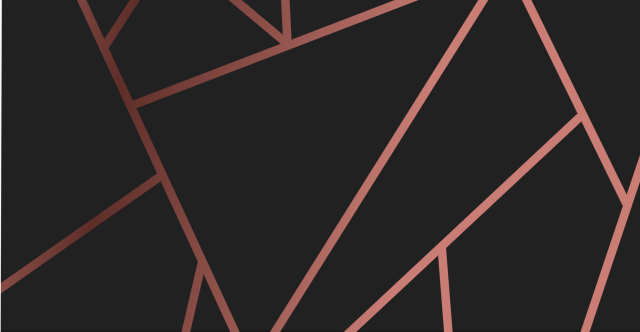
This background is drawn by a Shadertoy shader. Its source:

```glsl
// Rose-gold strips crossing a charcoal panel, split into irregular facets.
// Each strip is the distance to a ray that runs from a joint off the canvas;
// one slanted gradient, darkest along a fold at the left, tints them all.

const float ASPECT = 1.92;
const float HALF_WIDTH = 0.0128;

const vec3 CHARCOAL = vec3(0.135, 0.128, 0.131);
const vec3 DARK_COPPER = vec3(0.37, 0.18, 0.16);
const vec3 ROSE_GOLD = vec3(0.79, 0.49, 0.455);

// Distance from p to the ray that starts at origin and passes through target
float rayDistance(vec2 p, vec2 origin, vec2 target) {
    vec2 dir = normalize(target - origin);
    vec2 rel = p - origin;
    return length(rel - dir * max(dot(rel, dir), 0.0));
}

// Soft coverage of the region where d is negative
float coverage(float d, float pixel) {
    return 1.0 - smoothstep(-0.7 * pixel, 0.7 * pixel, d);
}

// Distance to the nearest strip centre line
float stripDistance(vec2 p) {
    // Long strips that cross the canvas
    float d = rayDistance(p, vec2(0.199, 1.1), vec2(0.705, 0.0));
    d = min(d, rayDistance(p, vec2(1.5125, 1.1), vec2(0.825, 0.0)));
    d = min(d, rayDistance(p, vec2(1.9625, 0.62), vec2(1.755, 0.0)));

    // Branches of the left strip
    d = min(d, rayDistance(p, vec2(0.3125, 0.8575), vec2(0.405, 1.0)));
    d = min(d, rayDistance(p, vec2(0.4, 0.684), vec2(1.22, 1.0)));
    d = min(d, rayDistance(p, vec2(0.4825, 0.47), vec2(0.0, 0.13)));
    d = min(d, rayDistance(p, vec2(0.605, 0.205), vec2(0.5575, 0.0)));

    // Pair rising from the upper joint
    vec2 upperJoint = vec2(0.8625, 0.8675);
    d = min(d, rayDistance(p, upperJoint, vec2(0.705, 1.0)));
    d = min(d, rayDistance(p, upperJoint, vec2(0.856, 1.0)));

    // Branches on the right
    d = min(d, rayDistance(p, vec2(1.8825, 0.38), vec2(1.58, 1.0)));
    d = min(d, rayDistance(p, vec2(1.7425, 0.65), vec2(1.05, 0.0)));
    d = min(d, rayDistance(p, vec2(1.325, 0.2575), vec2(1.345, 0.0)));
    return d;
}

// Metallic tint, brightening on both sides of the dark fold
vec3 metalColor(vec2 p) {
    float fold = p.x + 0.2 * (1.0 - p.y) - 0.41;
    float shine = fold > 0.0 ? fold / 0.94 : -fold / 0.62;
    return mix(DARK_COPPER, ROSE_GOLD, min(shine, 1.0));
}

void mainImage(out vec4 fragColor, in vec2 fragCoord) {
    vec2 p = fragCoord / iResolution.xy * vec2(ASPECT, 1.0);
    float pixel = 1.0 / iResolution.y;

    // Panel with a faint dark lower rim
    vec3 color = CHARCOAL * (1.0 - 0.25 * coverage(p.y - 0.005, pixel));

    // Metal strips
    float strips = coverage(stripDistance(p) - HALF_WIDTH, pixel);
    color = mix(color, metalColor(p), strips);

    // Thin pale margin on the left, narrowing downward
    float margin = mix(0.002, 0.0055, p.y);
    color = mix(color, vec3(0.97), coverage(p.x - margin, pixel));

    fragColor = vec4(color, 1.0);
}
```
